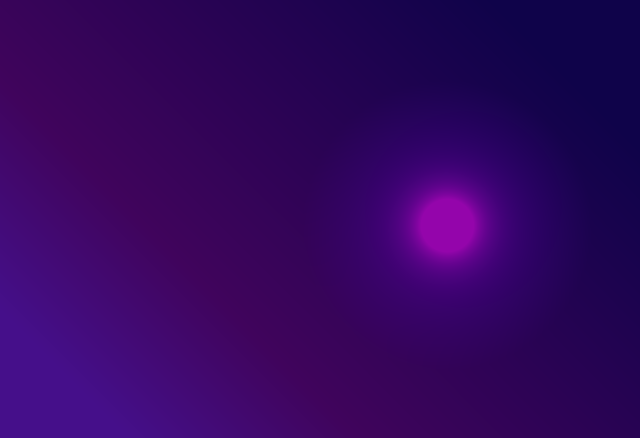
This background is drawn by a Shadertoy shader. Its source:

```glsl
// Three-stop diagonal gradient, t runs from lower left to upper right
vec3 diagonalGradient(float t) {
    vec3 violet = vec3(0.27, 0.06, 0.54);
    vec3 plum = vec3(0.25, 0.015, 0.36);
    vec3 navy = vec3(0.06, 0.01, 0.29);
    vec3 lower = mix(violet, plum, clamp((t - 0.12) / 0.213, 0.0, 1.0));
    return mix(lower, navy, clamp((t - 0.333) / 0.527, 0.0, 1.0));
}

void mainImage(out vec4 fragColor, in vec2 fragCoord) {
    vec2 uv = fragCoord / iResolution.xy;
    float aspect = iResolution.x / iResolution.y;
    vec2 p = vec2(uv.x * aspect, uv.y);

    vec3 color = diagonalGradient((p.x + p.y) / (aspect + 1.0));

    // Wide indigo halo
    float radius = length(p - vec2(0.699 * aspect, 0.485));
    float halo = 0.65 * max(1.0 - radius / 0.33, 0.0);
    color = mix(color, vec3(0.28, 0.0, 0.6), halo);

    // Flat magenta disc with a fading rim
    float core = exp(-max(radius - 0.06, 0.0) / 0.04);
    color = mix(color, vec3(0.58, 0.02, 0.67), core);

    fragColor = vec4(color, 1.0);
}
```
